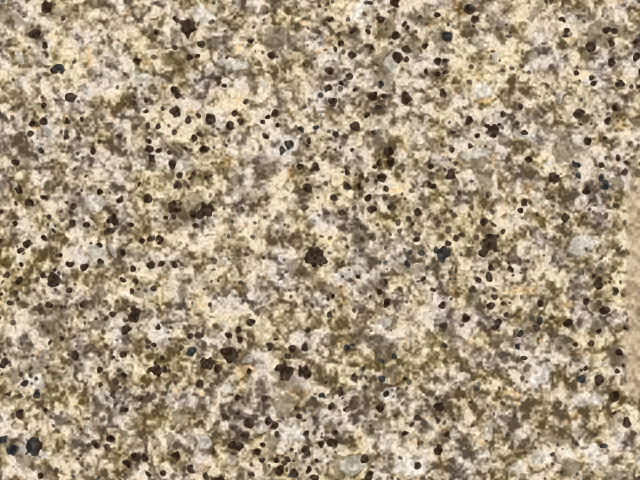
A Shadertoy shader for this texture:

```glsl
const vec3 UMBER = vec3(0.19, 0.135, 0.095);
const vec3 SLATE = vec3(0.17, 0.17, 0.17);
const vec3 BROWN = vec3(0.37, 0.31, 0.23);
const vec3 TAUPE = vec3(0.51, 0.45, 0.355);
const vec3 SAND  = vec3(0.65, 0.58, 0.485);
const vec3 CREAM = vec3(0.785, 0.725, 0.62);
const vec3 IVORY = vec3(0.93, 0.865, 0.77);
const vec3 QUARTZ = vec3(0.88, 0.85, 0.81);

vec3 hash3(vec2 cell) {
    vec3 q = fract(cell.xyx * vec3(0.1031, 0.1030, 0.0973));
    q += dot(q, q.yxz + 33.33);
    return fract((q.xxy + q.yzz) * q.zyx);
}

float noise(vec2 p) {
    vec2 i = floor(p), f = fract(p);
    f = f * f * (3.0 - 2.0 * f);
    float low = mix(hash3(i).x, hash3(i + vec2(1, 0)).x, f.x);
    float high = mix(hash3(i + vec2(0, 1)).x, hash3(i + vec2(1, 1)).x, f.x);
    return mix(low, high, f.y);
}

vec2 warp(vec2 p, float frequency, float amount) {
    vec2 q = p * frequency;
    return p + amount * (vec2(noise(q + 17.3), noise(q + 71.9)) - 0.5);
}

vec2 rotate(vec2 p, float angle) {
    float c = cos(angle), s = sin(angle);
    return vec2(c * p.x + s * p.y, c * p.y - s * p.x);
}

// Rounded minerals with a crumbled edge, gathered in loose clusters
float specks(vec2 p, float size, float density, float crumble, float soft) {
    float mask = 0.0;
    vec2 home = floor(p / size);
    for (int y = -1; y <= 1; y++)
    for (int x = -1; x <= 1; x++) {
        vec2 id = home + vec2(x, y);
        vec3 h = hash3(id + 211.0);
        vec3 k = hash3(id + 503.0);
        vec2 centre = (id + 0.1 + 0.8 * h.xy) * size;
        float chance = density * smoothstep(0.2, 0.8, noise(centre * 8.0 + 40.0));
        float radius = size * mix(0.15, 0.42, k.x * k.y + 0.25 * k.z);
        float d = length(p - centre) - radius + crumble;
        mask = max(mask, step(h.z, chance) * (1.0 - smoothstep(-soft, soft, d)));
    }
    return mask;
}

// Pale elongated crystals, tilted along the grain
float flakes(vec2 p, float size, float density, float tilt) {
    float mask = 0.0;
    vec2 home = floor(p / size);
    for (int y = -1; y <= 1; y++)
    for (int x = -1; x <= 1; x++) {
        vec2 id = home + vec2(x, y);
        vec3 h = hash3(id + 907.0);
        vec3 k = hash3(id + 613.0);
        vec2 q = rotate(p - (id + 0.2 + 0.6 * h.xy) * size, tilt + 1.6 * (k.x - 0.5));
        vec2 radii = size * vec2(mix(0.13, 0.27, k.y), mix(0.08, 0.15, k.z));
        float d = length(q / radii);
        mask = max(mask, step(h.z, density) * (1.0 - smoothstep(0.8, 1.15, d)));
    }
    return mask;
}

// Ramp from shadowed matrix to bright feldspar
vec3 mineral(float z) {
    vec3 c = mix(BROWN, TAUPE, smoothstep(-2.0, -1.0, z));
    c = mix(c, SAND, smoothstep(-1.0, -0.25, z));
    c = mix(c, CREAM, smoothstep(-0.3, 0.45, z));
    return mix(c, IVORY, smoothstep(0.5, 1.5, z));
}

void mainImage(out vec4 fragColor, in vec2 fragCoord) {
    vec2 p = fragCoord / iResolution.y;
    float aspect = iResolution.x / iResolution.y;
    float tilt = mix(-0.8, 0.35, smoothstep(0.1, 0.9, p.x));
    vec2 ragged = warp(warp(p, 60.0, 0.011), 140.0, 0.006);

    // Interlocking grains at several scales
    vec2 along = rotate(ragged, -0.6) * vec2(0.8, 1.1);
    float grit = noise(p * 180.0 + 5.0);
    float tone = 0.18 * noise(along * 27.0) + 0.28 * noise(along * 58.0 + 9.0)
               + 0.32 * noise(ragged * 100.0 + 31.0) + 0.22 * grit;
    float drift = noise(p * 5.0 + 12.0) - 0.5;
    float z = (tone - 0.5) / 0.1 + 0.1 + 0.6 * drift + 0.4 * (p.y - 0.5);
    vec3 color = mineral(z);

    // Yellow feldspar and rare rust stains
    float hue = noise(ragged * 24.0 + 60.0) - 0.5;
    color += hue * vec3(0.025, 0.01, -0.1);
    float rust = smoothstep(0.86, 0.96, noise(ragged * 38.0 + 88.0));
    color = mix(color, color * vec3(1.06, 0.93, 0.72), 0.5 * rust);

    // Flat smoky patches and white crystals
    float crumble = 0.009 * (noise(p * 130.0 + 3.0) - 0.5);
    float smoke = specks(ragged + 8.1, 0.06, 0.45, crumble, 0.003);
    color = mix(color, TAUPE * (0.9 + 0.3 * (tone - 0.5)), 0.6 * smoke);
    float crystal = flakes(ragged, 0.13, 0.27, tilt);
    crystal = max(crystal, 0.8 * flakes(ragged + 3.7, 0.07, 0.18, tilt));
    color = mix(color, QUARTZ + 0.5 * (tone - 0.5), 0.7 * crystal);

    // Slanted veins, small dots and larger blots
    float vein = noise(rotate(ragged, -0.6) * vec2(11.0, 32.0) + 33.0);
    color = mix(color, BROWN, 0.45 * smoothstep(0.82, 0.95, vein));
    vec2 lumpy = warp(p, 70.0, 0.006);
    float dots = specks(lumpy, 0.027, 0.4, 0.6 * crumble, 0.0022);
    float blots = specks(lumpy + 5.3, 0.05, 0.12, 1.6 * crumble, 0.003);
    float crumbs = specks(lumpy + 2.7, 0.015, 0.2, 0.3 * crumble, 0.002);
    float dark = max(max(dots, blots), 0.75 * crumbs);
    float flecking = noise(p * 160.0 + 21.0);
    vec3 darkMineral = mix(UMBER, SLATE, smoothstep(0.72, 0.85, noise(p * 15.0)));
    color = mix(color, darkMineral + 0.2 * (flecking - 0.4), 0.92 * dark);

    // Fine grit and a pale worn patch on the right rim
    color *= 1.0 + 0.2 * (noise(p * 215.0 + 47.0) - 0.5);
    float rim = smoothstep(aspect - 0.035, aspect - 0.02, ragged.x)
              * smoothstep(0.17, 0.2, ragged.y) * (1.0 - smoothstep(0.58, 0.67, ragged.y));
    color = mix(color, vec3(0.78, 0.69, 0.56) + 0.3 * (flecking - 0.5), 0.8 * rim);
    fragColor = vec4(clamp(color, 0.0, 1.0), 1.0);
}
```
